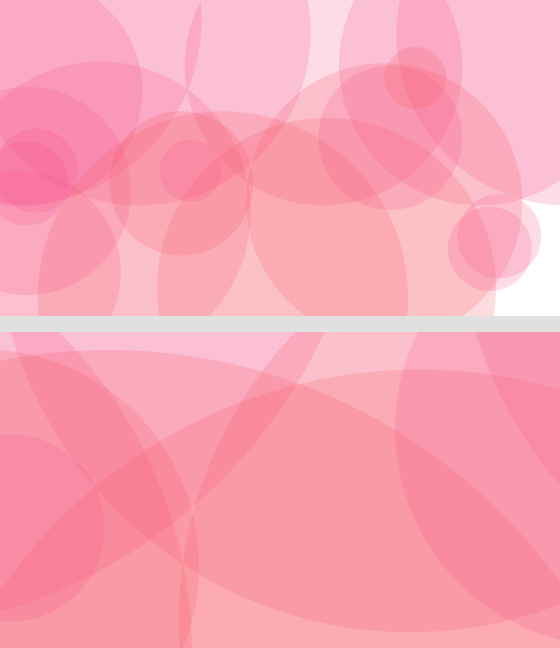
Top: the whole. Bottom: its middle third, enlarged.
Reproduce this background procedurally as a Shadertoy shader.

```glsl
// Translucent pink and coral discs piled up on white paper.
// Two rows of large discs and four pairs of small ones are spread by wave
// formulas; each disc is a flat tint, so overlaps deepen the colour.

const float PI = 3.14159;
const vec3 PINK = vec3(0.968, 0.325, 0.55);
const vec3 CORAL = vec3(0.968, 0.34, 0.385);

// Lays one flat, see-through disc over the paper.
void layDisc(inout vec3 paper, vec2 p, vec2 centre, float radius, vec3 tint) {
    float pixel = 1.0 / iResolution.y;
    float edge = length(p - centre) - radius;
    float cover = 1.0 - smoothstep(-0.75 * pixel, 0.75 * pixel, edge);
    paper = mix(paper, tint, 0.205 * cover);
}

// Uneven spacing along a row: crowded at both ends, open in between.
float rowPosition(float t) {
    return t - 0.115 * (sin(PI * t) + sin(2.0 * PI * t));
}

void mainImage(out vec4 fragColor, in vec2 fragCoord) {
    // Canvas height is one unit; x is stretched to a 16:9 layout.
    vec2 p = fragCoord / iResolution.y;
    p.x *= (16.0 / 9.0) * iResolution.y / iResolution.x;
    vec3 paper = vec3(1.0);

    // Large discs, one upper and one lower per step.
    for (int i = 0; i < 6; i++) {
        float n = float(i);
        float t = n / 5.0;
        float x = rowPosition(t);

        float swing = cos(2.7 * n);
        vec2 upper = vec2(0.05 + 1.75 * x, 0.82 + 0.12 * swing);
        layDisc(paper, p, upper, 0.47 + 0.12 * swing, PINK);

        vec2 lower = vec2(0.06 + 1.16 * x, 0.22 + 0.2 * cos(1.5 * n - 2.0));
        float lowerRadius = 0.4 + 0.13 * t - 0.11 * cos(1.3 * n - 0.8);
        bool isPink = i == 1 || i == 2;
        layDisc(paper, p, lower, lowerRadius, isPink ? PINK : CORAL);
    }

    // Small discs in pairs; the middle pairs differ most in size.
    for (int j = 0; j < 4; j++) {
        float n = float(j);
        float wave = -sin(2.3 * n * (n - 1.0));
        float lift = max(wave, 0.0);
        float contrast = sin(PI * n / 3.0);
        vec2 middle = vec2(0.1 + 0.49 * n + 0.2 * lift, 0.44 + 0.22 * wave);

        for (int k = 0; k < 2; k++) {
            float side = float(k) - 0.5;
            vec2 shift = side * vec2(0.03 + 0.05 * lift, 0.04 + 0.15 * lift);
            float radius = 0.133 + contrast * (k == 0 ? 0.11 : -0.04);
            layDisc(paper, p, middle + shift, radius, j == k + 1 ? CORAL : PINK);
        }
    }

    fragColor = vec4(paper, 1.0);
}
```
